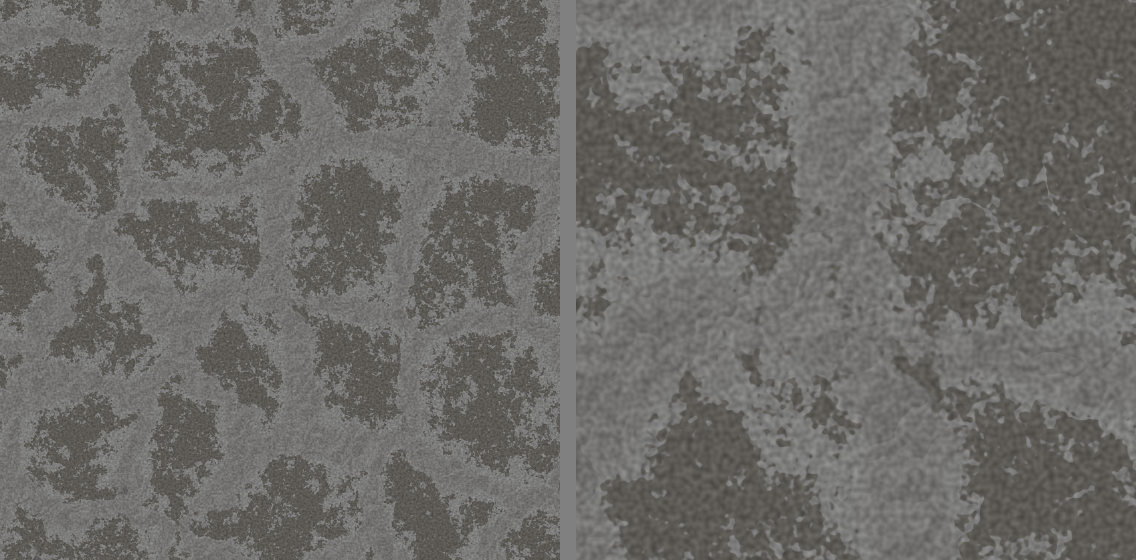
Left, the full canvas; right, a detail of the centre.
Give the GLSL for this texture, as a WebGL 2 fragment shader.

```glsl
#version 300 es
precision highp float;
// Weathered grey stone: dark, worn crust broken up by pale dust and silty veins.
// Warped Voronoi borders lay out the veins, layered gradient noise erodes the
// crust into fine flecks, and a relief term plus grain shade the surface.

uniform vec2 u_resolution;
out vec4 fragColor;

const vec3 CRUST = vec3(0.360, 0.351, 0.332);
const vec3 DUST = vec3(0.490, 0.489, 0.487);
const vec3 SILT = vec3(0.452, 0.449, 0.444);

// Integer hash giving two values in 0..1
vec2 hash2(vec2 cell) {
    const uint K = 1664525u;
    uvec2 v = uvec2(ivec2(cell)) * K + 10139u;
    for (int i = 0; i < 2; i++) {
        v.x += v.y * K;
        v.y += v.x * K;
        v ^= v >> 16u;
    }
    return vec2(v & 65535u) / 65535.0;
}

// Contribution of one lattice corner
float corner(vec2 cell, vec2 offset) {
    float angle = 6.2832 * hash2(cell).x;
    return dot(vec2(cos(angle), sin(angle)), offset);
}

float gradientNoise(vec2 p) {
    vec2 cell = floor(p);
    vec2 f = p - cell;
    vec2 s = f * f * f * (f * (f * 6.0 - 15.0) + 10.0);
    vec2 e = vec2(1.0, 0.0);
    float low = mix(corner(cell, f), corner(cell + e, f - e), s.x);
    float high = mix(corner(cell + e.yx, f - e.yx), corner(cell + 1.0, f - 1.0), s.x);
    return mix(low, high, s.y);
}

float fbm(vec2 p, int octaves, float gain) {
    float sum = 0.0;
    float amplitude = 1.0;
    for (int i = 0; i < octaves; i++) {
        sum += amplitude * gradientNoise(p);
        p = mat2(1.6, 1.2, -1.2, 1.6) * p + 17.3;
        amplitude *= gain;
    }
    return sum;
}

// Distance to the nearest Voronoi border, in cell units
float borderDistance(vec2 p) {
    vec2 cell = floor(p);
    vec2 f = p - cell;
    vec2 nearest = vec2(8.0);
    for (int y = -1; y <= 1; y++) {
        for (int x = -1; x <= 1; x++) {
            vec2 g = vec2(x, y);
            vec2 r = g + hash2(cell + g) - f;
            if (dot(r, r) < dot(nearest, nearest)) nearest = r;
        }
    }
    float border = 8.0;
    for (int y = -2; y <= 2; y++) {
        for (int x = -2; x <= 2; x++) {
            vec2 g = vec2(x, y);
            vec2 r = g + hash2(cell + g) - f;
            vec2 gap = r - nearest;
            if (dot(gap, gap) > 0.0001)
                border = min(border, dot(0.5 * (r + nearest), normalize(gap)));
        }
    }
    return border;
}

vec2 warp(vec2 p, float frequency, float amount) {
    vec2 q = p * frequency;
    return p + amount * vec2(fbm(q + 3.7, 4, 0.55), fbm(q + 41.2, 4, 0.55));
}

// Light from the upper left over a flowing, ridged silt surface
float siltRelief(vec2 p) {
    vec2 q = warp(p, 14.0, 0.03);
    vec2 toLight = vec2(-0.0015, 0.0015);
    float front = abs(fbm(q * 22.0, 3, 0.6));
    float back = abs(fbm((q + toLight) * 22.0, 3, 0.6));
    return clamp((front - back) * 14.0, -1.0, 1.0);
}

// Thin line along the zero crossing of a noise field
float thread(vec2 p, float frequency, float width) {
    return 1.0 - smoothstep(0.0, width, abs(gradientNoise(p * frequency)));
}

void main() {
    vec2 p = gl_FragCoord.xy / min(u_resolution.x, u_resolution.y);
    vec2 bent = warp(p, 6.0, 0.06);

    // Vein network of uneven width
    float border = borderDistance(bent * 4.0 + 11.0);
    float width = 0.13 + 0.12 * gradientNoise(p * 5.0 + 61.0);
    float vein = 1.0 - smoothstep(0.3 * width, 1.3 * width, border);

    // Crust cover: plates, patchy wear, fine flecks and hairline cracks
    float plate = smoothstep(0.0, 0.35, border);
    float wear = fbm(bent * 6.5 + 23.0, 4, 0.8);
    float flecks = fbm(p * 34.0 + 5.0, 4, 0.95) * (1.0 - 0.55 * vein);
    float crack = thread(bent + 2.3, 9.0, 0.03) * smoothstep(-0.1, 0.2, gradientNoise(p * 6.0));
    float cover = 0.42 * plate - 0.42 * vein + 0.6 * wear + 0.6 * flecks - 0.3 * crack - 0.13;
    float crust = smoothstep(-0.12, 0.12, cover);

    // Smooth silt lies along the middle of the veins
    float silt = smoothstep(0.45, 1.0, vein - 0.3 * wear);
    vec3 color = mix(mix(DUST, SILT, silt), CRUST, crust);

    // Surface shading and grain
    float grain = gradientNoise(p * 283.0) + 0.7 * gradientNoise(p * 191.0 + 9.0);
    color += 0.028 * siltRelief(p) * (1.0 - crust) * mix(0.3, 1.0, silt);
    color += grain * mix(0.105, 0.085, max(crust, silt));
    fragColor = vec4(clamp(color, 0.0, 1.0), 1.0);
}
```
